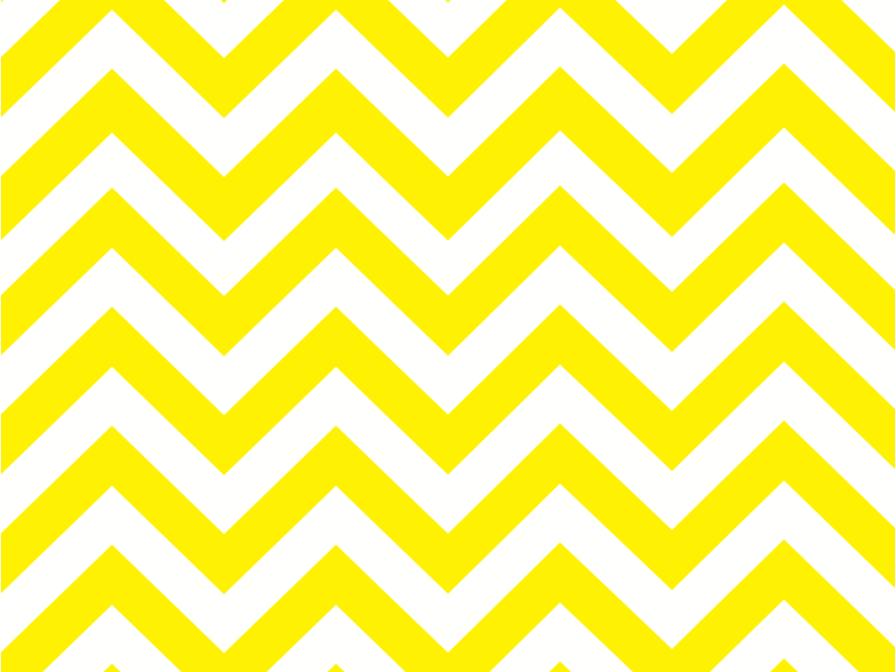
Give the GLSL for this pattern, as a Shadertoy shader.

```glsl
// Draws bold yellow chevron stripes on white, with slight hand-set unevenness.

const vec3 YELLOW = vec3(0.995, 0.945, 0.008);
const vec3 WHITE = vec3(1.0, 1.0, 0.995);

// Lengths are fractions of the canvas height, measured down from the top.
const float ZIGZAGS = 4.0;      // repeats across the width
const float PITCH = 0.1771;     // spacing of stripes
const float RISE = 0.1615;      // height from valley to peak
const float FIRST_PEAK = 0.1007;
const float THICKNESS = 0.0894;
const float EXTRA = 0.0058;     // added to the heavier stripes
const float MARGIN = 0.0014;    // thin white border at the sides

// Triangle wave: 1 at the valleys, 0 at the peaks.
float zigzag(float x, float count) {
    return 2.0 * abs(fract(x * count) - 0.5);
}

// Gentle lift of the stripes toward the right side.
float drift(float x) {
    return 0.0014 - 0.0078 * smoothstep(0.4, 0.9, x);
}

// Stripes 0 and -2 are a little heavier than the rest.
float stripeThickness(float index) {
    bool heavy = abs(abs(index + 1.0) - 1.0) < 0.5;
    return THICKNESS + (heavy ? EXTRA : 0.0);
}

// Signed vertical distance to the nearest stripe, negative inside.
float stripeDistance(float y, float pitch) {
    float gap = 0.5 * (pitch - THICKNESS);
    float index = floor((y + gap) / pitch);
    float halfWidth = 0.5 * stripeThickness(index);
    return abs(y - index * pitch - halfWidth) - halfWidth;
}

// Antialiased coverage of the region where the distance is negative.
float coverage(float dist, float blur) {
    return 1.0 - smoothstep(-blur, blur, dist);
}

void mainImage(out vec4 fragColor, in vec2 fragCoord) {
    vec2 uv = fragCoord / iResolution.xy;
    float aspect = iResolution.x / iResolution.y;
    float pixel = 1.0 / iResolution.y;

    // Straighten the zigzag so that the stripes become level bands.
    float topEdge = FIRST_PEAK + RISE * zigzag(uv.x, ZIGZAGS) + drift(uv.x);
    float dist = stripeDistance(1.0 - uv.y - topEdge, PITCH);

    // Turn vertical distance into distance across the slanted edge.
    float slope = 2.0 * RISE * ZIGZAGS / aspect;
    dist *= inversesqrt(1.0 + slope * slope);

    float sideGap = min(uv.x, 1.0 - uv.x) * aspect;
    float ink = coverage(dist, pixel) * coverage(MARGIN - sideGap, 0.5 * pixel);
    fragColor = vec4(mix(WHITE, YELLOW, ink), 1.0);
}
```
